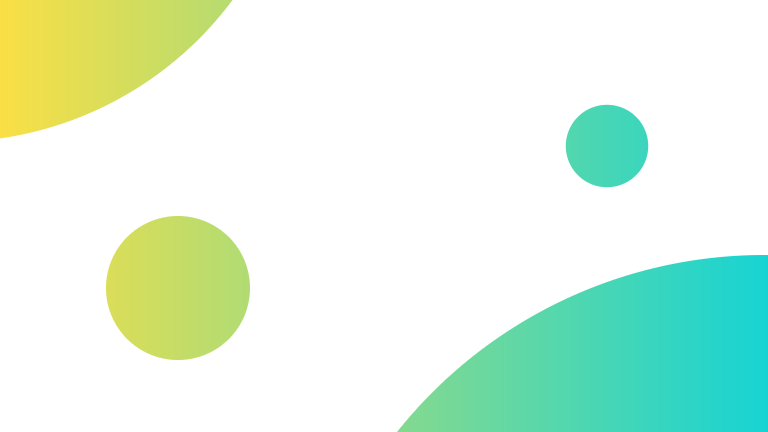
Give the GLSL for this background, as a WebGL 2 fragment shader.

```glsl
#version 300 es
precision highp float;

uniform vec2 u_resolution;
out vec4 fragColor;

// Each disc: centre x, centre y, radius, in canvas heights
#define CORNER_TOP_LEFT vec3(-0.1157, 1.4861, 0.8148)
#define CORNER_BOTTOM_RIGHT vec3(1.7685, -0.6759, 1.0856)
#define LARGE_DOT vec3(0.4120, 0.3333, 0.1667)
#define SMALL_DOT vec3(1.4051, 0.6620, 0.0954)
#define YELLOW vec3(0.98, 0.875, 0.27)
#define CYAN vec3(0.09, 0.83, 0.83)
#define PAPER vec3(1.0)

float discDistance(vec2 point, vec3 disc) {
    return length(point - disc.xy) - disc.z;
}

void main() {
    vec2 point = gl_FragCoord.xy / u_resolution.y;
    float pixel = 1.0 / u_resolution.y;

    // Union of the corner curves and the floating dots
    float corners = min(discDistance(point, CORNER_TOP_LEFT),
                        discDistance(point, CORNER_BOTTOM_RIGHT));
    float dots = min(discDistance(point, LARGE_DOT),
                     discDistance(point, SMALL_DOT));
    float shape = min(corners, dots);

    // One gradient spans the canvas and shows through every shape
    vec3 gradient = mix(YELLOW, CYAN, gl_FragCoord.x / u_resolution.x);
    float coverage = clamp(0.5 - shape / pixel, 0.0, 1.0);

    fragColor = vec4(mix(PAPER, gradient, coverage), 1.0);
}
```
